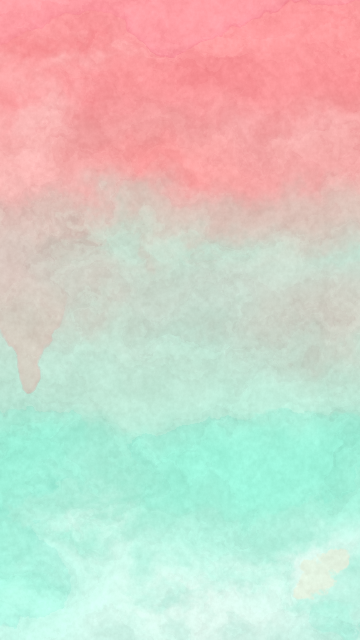
Give the GLSL for this background, as a Shadertoy shader.

```glsl
// Watercolour wash fading from coral pink through grey-green to mint.

float hash(vec2 p) {
    vec3 q = fract(p.xyx * 0.1031);
    q += dot(q, q.yzx + 33.33);
    return fract((q.x + q.y) * q.z);
}

float noise(vec2 p) {
    vec2 i = floor(p), f = fract(p);
    f = f * f * (3.0 - 2.0 * f);
    return mix(mix(hash(i), hash(i + vec2(1, 0)), f.x),
               mix(hash(i + vec2(0, 1)), hash(i + vec2(1, 1)), f.x), f.y);
}

// Layered noise centred on zero
float fbm(vec2 p) {
    float sum = -0.5, amp = 0.5;
    for (int i = 0; i < 6; i++) {
        sum += amp * noise(p);
        p = mat2(1.6, 1.2, -1.2, 1.6) * p + 7.3;
        amp *= 0.55;
    }
    return sum;
}

// Soft patch of pigment
float blob(vec2 p, vec2 centre, vec2 radius) {
    vec2 d = (p - centre) / radius;
    return exp(-dot(d, d));
}

// Thin rim left where wet paint dries; positive distance is inside
float rim(float d) {
    return smoothstep(-0.003, 0.0, d) * exp(-max(d, 0.0) * 130.0);
}

// Vertical sequence of the main pigments
vec3 wash(float y) {
    vec3 c = mix(vec3(0.80, 0.96, 0.91), vec3(0.72, 0.95, 0.88), smoothstep(0.0, 0.15, y));
    c = mix(c, vec3(0.66, 0.95, 0.86), smoothstep(0.12, 0.25, y));
    c = mix(c, vec3(0.75, 0.91, 0.84), smoothstep(0.28, 0.37, y));
    c = mix(c, vec3(0.79, 0.85, 0.80), smoothstep(0.38, 0.55, y));
    c = mix(c, vec3(0.87, 0.77, 0.73), smoothstep(0.56, 0.67, y));
    c = mix(c, vec3(0.96, 0.67, 0.66), smoothstep(0.66, 0.75, y));
    return mix(c, vec3(0.99, 0.60, 0.61), smoothstep(0.76, 0.88, y));
}

void mainImage(out vec4 fragColor, in vec2 fragCoord) {
    vec2 uv = fragCoord / iResolution.xy;
    vec2 paper = uv * vec2(1.0, 1.78);
    vec2 warp = vec2(fbm(paper * 7.0), fbm(paper * 7.0 + 31.0));
    vec2 p = uv + warp * vec2(0.20, 0.09);
    float cloud = fbm(paper * vec2(4.0, 6.0) + warp * 1.5 + 11.0);
    float mottle = fbm(paper * vec2(14.0, 18.0) + warp * 2.0);
    vec3 col = wash(p.y + cloud * 0.06);

    // Sage breaking through the middle band
    float sage = blob(p, vec2(0.33, 0.64), vec2(0.12, 0.045))
               + blob(p, vec2(0.60, 0.61), vec2(0.18, 0.035))
               + blob(p, vec2(0.97, 0.58), vec2(0.12, 0.025))
               + blob(p, vec2(0.24, 0.48), vec2(0.12, 0.07))
               + blob(p, vec2(0.60, 0.48), vec2(0.14, 0.05));
    col = mix(col, vec3(0.73, 0.90, 0.83), 0.65 * min(sage, 1.0) * clamp(0.8 + mottle * 2.0, 0.0, 1.0));

    // Blush lingering at the sides
    float blush = blob(p, vec2(0.03, 0.57), vec2(0.20, 0.07))
                + 0.6 * blob(p, vec2(0.95, 0.49), vec2(0.22, 0.06))
                + 0.4 * blob(p, vec2(0.30, 0.55), vec2(0.06, 0.06));
    col = mix(col, vec3(0.88, 0.77, 0.74), 0.75 * min(blush, 1.0));

    // Tapering drip with a rounded tip at the left
    vec2 q = uv + warp * vec2(0.08, 0.03);
    float width = 0.036 + 0.09 * smoothstep(0.42, 0.58, q.y);
    width *= sqrt(clamp((q.y - 0.383) / 0.025, 0.0, 1.0));
    float drip = width - abs(q.x - 0.085) - 0.004;
    float dripFade = 1.0 - smoothstep(0.46, 0.60, q.y);
    col = mix(col, vec3(0.85, 0.79, 0.74), 0.75 * smoothstep(-0.003, 0.006, drip) * dripFade);
    col -= vec3(0.0, 0.04, 0.03) * rim(drip) * dripFade;

    // Mint pools with a soft body and a crisp broken outline
    float pool = blob(p, vec2(0.64, 0.27), vec2(0.26, 0.075))
               + blob(p, vec2(0.08, 0.30), vec2(0.16, 0.06))
               + 0.8 * blob(p, vec2(0.95, 0.29), vec2(0.15, 0.06))
               + 0.9 * blob(p, vec2(0.03, 0.11), vec2(0.15, 0.09))
               + 0.6 * blob(p, vec2(0.97, 0.04), vec2(0.07, 0.06));
    float shore = (pool - 0.4 + mottle * 0.25) * 0.12;
    float broken = smoothstep(-0.1, 0.15, cloud);
    float fill = 0.5 * min(pool, 1.0) + 0.2 * smoothstep(-0.004, 0.008, shore);
    col = mix(col, vec3(0.60, 0.96, 0.86), fill);
    col -= vec3(0.05, 0.02, 0.02) * rim(shore) * broken;

    // Pale water blooms near the bottom, and one cream spot
    float bloom = blob(p, vec2(0.58, 0.06), vec2(0.35, 0.07))
                + 0.6 * blob(p, vec2(0.30, 0.19), vec2(0.15, 0.07))
                + 0.8 * blob(p, vec2(0.88, 0.13), vec2(0.12, 0.04));
    col = mix(col, vec3(0.87, 0.97, 0.93), min(bloom, 1.0) * clamp(0.45 + cloud * 2.0 + mottle * 2.0, 0.0, 1.0));
    col = mix(col, vec3(0.88, 0.94, 0.87), smoothstep(0.45, 0.6, blob(p, vec2(0.91, 0.11), vec2(0.08, 0.03))));

    // Washed-out patches in the coral
    float faded = blob(p, vec2(0.08, 0.79), vec2(0.18, 0.08))
                + 0.6 * blob(p, vec2(0.20, 0.92), vec2(0.25, 0.04))
                + 0.7 * blob(p, vec2(0.85, 0.79), vec2(0.28, 0.035));
    col = mix(col, vec3(0.97, 0.71, 0.70), min(faded, 1.0) * clamp(0.55 + cloud + mottle * 2.0, 0.0, 1.0));
    col = mix(col, vec3(1.0, 0.59, 0.59), 0.6 * blob(p, vec2(0.48, 0.75), vec2(0.20, 0.035)));

    // Rosy layer hanging from the top edge
    float hem = 0.975 - 0.055 * blob(uv, vec2(0.48, uv.y), vec2(0.12, 1.0))
              - 0.05 * blob(uv, vec2(0.0, uv.y), vec2(0.08, 1.0)) + 0.02 * smoothstep(0.6, 1.0, uv.x);
    float layer = uv.y - hem + warp.y * 0.08;
    col = mix(col, vec3(1.0, 0.62, 0.65), 0.7 * smoothstep(-0.003, 0.003, layer));
    col -= vec3(0.02, 0.05, 0.03) * rim(layer) * (0.4 + 0.6 * broken);

    // Overlapping translucent films, each with a faint dried edge
    for (float i = 0.0; i < 3.0; i++) {
        float film = (fbm(paper * vec2(2.5, 4.0) + warp + i * 17.0) - 0.08) * 0.25;
        col -= vec3(0.006, 0.012, 0.010) * (smoothstep(-0.003, 0.003, film) - 0.3 + rim(film));
    }

    // Pigment mottling and paper grain
    float grain = fbm(paper * 75.0) + 0.4 * fbm(paper * vec2(160.0, 110.0));
    col += cloud * vec3(0.03, 0.06, 0.06) + mottle * vec3(0.05, 0.06, 0.06);
    col += grain * vec3(0.055, 0.065, 0.065);
    fragColor = vec4(clamp(col, 0.0, 1.0), 1.0);
}
```
